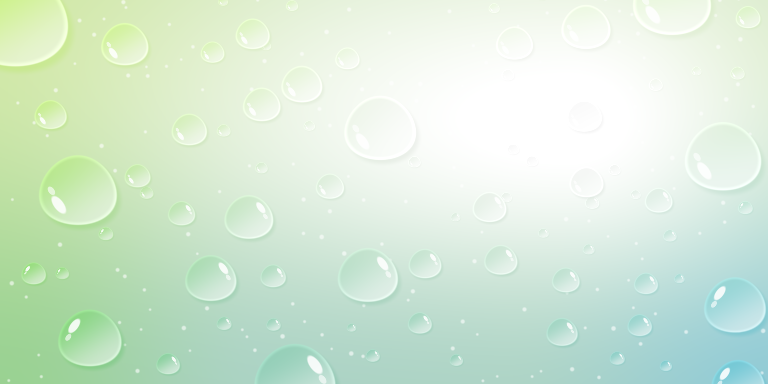
Reproduce this background procedurally as a Shadertoy shader.

```glsl
// Translucent water drops on a soft green, white and blue gradient.
#define GLOW_CENTER vec2(1.48, 0.69)
#define GLOW_STRENGTH 1.08
#define MEDIUM_CELL 0.2
#define SMALL_CELL 0.105
#define SPECK_CELL 0.058
#define TINT_SATURATION 1.8
#define SHADOW_SHIFT vec2(0.1, -0.12)
#define BIG_COUNT 15

// Large drops: center and radius, in units of canvas height.
const vec3 bigDrops[BIG_COUNT] = vec3[BIG_COUNT](
    vec3(0.04, 0.95, 0.13), vec3(0.325, 0.885, 0.058), vec3(0.203, 0.505, 0.096),
    vec3(0.786, 0.781, 0.05), vec3(0.648, 0.435, 0.06), vec3(0.549, 0.276, 0.063),
    vec3(0.958, 0.284, 0.074), vec3(0.234, 0.12, 0.078), vec3(0.768, 0.01, 0.1),
    vec3(0.99, 0.667, 0.088), vec3(1.526, 0.93, 0.06), vec3(1.75, 1.0, 0.096),
    vec3(1.883, 0.593, 0.094), vec3(1.914, 0.206, 0.076), vec3(1.922, 0.0, 0.066));

vec3 hash3(vec2 p) {
    vec3 q = fract(p.xyx * vec3(0.1031, 0.103, 0.0973));
    q += dot(q, q.yxz + 33.33);
    return fract((q.xxy + q.yzz) * q.zyx);
}

// Coverage of a tilted ellipse in drop space.
float glint(vec2 q, vec2 center, vec2 size, float soft) {
    q = mat2(0.8, -0.6, 0.6, 0.8) * (q - center) / size;
    return smoothstep(1.0 + soft, 1.0 - soft, length(q));
}

vec3 backdrop(vec2 p) {
    vec3 top = mix(vec3(0.8, 0.9, 0.62), vec3(0.83, 0.91, 0.76), smoothstep(0.0, 1.0, p.x));
    vec3 bottom = mix(vec3(0.6, 0.82, 0.57), vec3(0.66, 0.82, 0.76), smoothstep(0.0, 0.7, p.x));
    bottom = mix(bottom, vec3(0.56, 0.79, 0.83), smoothstep(1.3, 2.0, p.x));
    vec3 base = mix(bottom, top, smoothstep(0.0, 0.9, p.y));
    vec2 d = p - GLOW_CENTER;
    d /= vec2(d.x < 0.0 ? 1.0 : 0.55, 0.41);
    return mix(base, vec3(1.0), min(1.0, GLOW_STRENGTH * exp(-dot(d, d))));
}

// Distance to a rounded outline that narrows towards the top.
float outline(vec2 q) {
    q.x *= 1.0 + 0.16 * q.y;
    return length(q * vec2(0.96, 1.06)) - 1.0;
}

vec3 paintDrop(vec3 color, vec3 ground, vec2 p, vec3 drop) {
    vec2 q = (p - drop.xy) / drop.z;
    if (dot(q, q) > 2.5) return color;
    float soft = 1.0 / (iResolution.y * drop.z);
    float luma = dot(ground, vec3(0.3, 0.55, 0.15));
    vec3 tint = mix(vec3(luma), ground, TINT_SATURATION) * mix(0.92, 1.0, drop.y);

    // Contact shadow, then the body from dark top left to bright lower right
    float shadow = smoothstep(0.07 + soft, -0.07 - soft, outline(q - SHADOW_SHIFT));
    color = mix(color, tint * 0.95, 0.6 * shadow);
    float d = outline(q);
    float light = smoothstep(-0.9, 1.0, dot(q, vec2(0.45, -0.85)));
    vec3 body = mix(mix(tint, ground, 0.2), mix(ground, vec3(1.0), 0.45), light);
    body += 0.07 * smoothstep(-0.12, 0.0, d);
    color = mix(color, body, smoothstep(soft, -soft, d));

    // Glints move to the lower left on upper drops
    bool upper = drop.y > 0.48;
    float side = upper || abs(drop.x - 1.05) > 0.75 ? -1.0 : 1.0;
    vec2 g = vec2(q.x * side, upper ? -q.y : q.y);
    float shine = glint(g, vec2(0.52, 0.4), vec2(0.13, 0.28), 2.0 * soft + 0.1);
    shine += 0.7 * glint(g, vec2(0.72, 0.02), vec2(0.08, 0.13), 2.0 * soft + 0.1);
    return mix(color, vec3(1.0), 0.88 * min(shine, 1.0));
}

bool clearOfBigDrops(vec3 drop) {
    for (int i = 0; i < BIG_COUNT; i++) {
        float reach = bigDrops[i].z + drop.z * 1.2 + 0.01;
        if (distance(drop.xy, bigDrops[i].xy) < reach) return false;
    }
    return true;
}

// One drop per cell, kept inside its cell; radius 0 means empty.
vec3 scatter(vec2 p, float cell, vec2 radii, float density, float seed) {
    vec2 id = floor(p / cell);
    vec3 h = hash3(id + seed);
    vec3 k = hash3(id + seed + 57.0);
    float r = mix(radii.x, radii.y, k.x);
    vec2 spot = 0.5 + (h.xy - 0.5) * (1.0 - 2.6 * r);
    return vec3((id + spot) * cell, h.z < density ? r * cell : 0.0);
}

void mainImage(out vec4 fragColor, in vec2 fragCoord) {
    vec2 p = fragCoord / iResolution.y;
    float pixel = 1.0 / iResolution.y;
    vec3 ground = backdrop(p);
    vec3 color = ground;

    // Fine white specks
    vec3 speck = scatter(p, SPECK_CELL, vec2(0.05, 0.1), 0.3, 11.0);
    float dotMask = smoothstep(pixel, -pixel, distance(p, speck.xy) - speck.z);
    if (speck.z > 0.0) color = mix(color, vec3(1.0), 0.6 * dotMask);

    // Small and medium drops
    vec3 small = scatter(p, SMALL_CELL, vec2(0.1, 0.17), 0.2, 23.0);
    if (small.z > 0.0 && clearOfBigDrops(small)) color = paintDrop(color, ground, p, small);
    vec3 medium = scatter(p, MEDIUM_CELL, vec2(0.14, 0.23), 0.78, 41.0);
    if (medium.z > 0.0 && clearOfBigDrops(medium)) color = paintDrop(color, ground, p, medium);

    // Large drops
    for (int i = 0; i < BIG_COUNT; i++) color = paintDrop(color, ground, p, bigDrops[i]);

    fragColor = vec4(clamp(color, 0.0, 1.0), 1.0);
}
```
